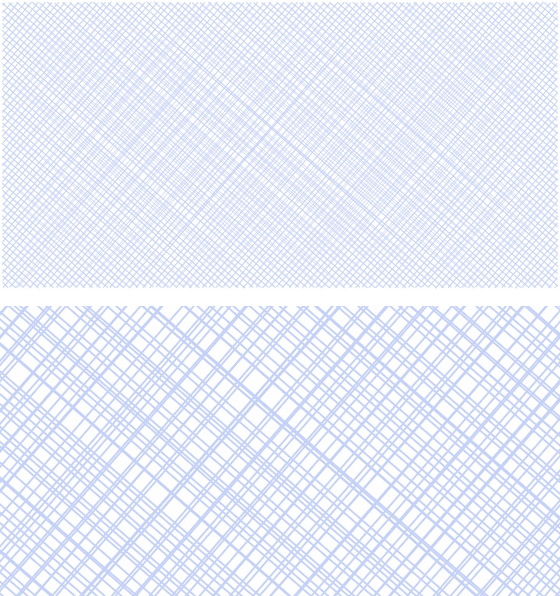
Top: the whole. Bottom: its middle third, enlarged.
Give the GLSL for this pattern, as a Shadertoy shader.

```glsl
const vec3 PAPER = vec3(0.997, 0.998, 1.0);
const vec3 INK = vec3(0.765, 0.815, 0.97);

// Lengths are fractions of the canvas height.
const float GAP = 0.0173;           // distance between hatch lines
const float STROKE_WIDTH = 0.0021;
const float MARGIN = 0.0085;        // blank border
const float END_JITTER = 0.0023;    // wander of the stroke ends
const float BEND_JITTER = 0.0032;   // wander of the bend points
const float BOW = 0.0072;           // sag relative to stroke length
const float EDGE_SOFTNESS = 1.04;   // filter width relative to a pixel
const float FALLING_ANGLE = -0.7156;
const float RISING_ANGLE = 0.8552;

// Signed random value in -1..1
float hash(vec2 p) {
    vec3 q = fract(p.xyx * vec3(0.1031, 0.1030, 0.0973));
    q += dot(q, q.yzx + 33.33);
    return 2.0 * fract((q.x + q.y) * q.z) - 1.0;
}

// Share of a filter window covered by a band centred on zero
float bandCoverage(float d, float halfWidth, float window) {
    float upper = clamp(d + 0.5 * window, -halfWidth, halfWidth);
    float lower = clamp(d - 0.5 * window, -halfWidth, halfWidth);
    return (upper - lower) / window;
}

// One hand-drawn stroke: a cubic curve with loose ends and a random bow
float stroke(float along, float across, vec2 span, vec2 seed, float window) {
    float len = span.y - span.x;
    float u = clamp((along - span.x) / len, 0.0, 1.0);
    float v = 1.0 - u;
    float bow = BOW * len * hash(seed);
    float startShift = END_JITTER * hash(seed + 11.3);
    float endShift = END_JITTER * hash(seed + 23.7);
    float bendA = bow + BEND_JITTER * hash(seed + 37.1);
    float bendB = bow + BEND_JITTER * hash(seed + 51.9);
    float curve = startShift * v * v * v + 3.0 * bendA * u * v * v
                + 3.0 * bendB * u * u * v + endShift * u * u * u;

    // Ragged stroke ends
    float first = span.x + END_JITTER * hash(seed + 67.3);
    float last = span.y + END_JITTER * hash(seed + 83.9);
    float inside = clamp(0.5 + min(along - first, last - along) / window, 0.0, 1.0);
    return inside * bandCoverage(across - curve, 0.5 * STROKE_WIDTH, window);
}

// Paper left bare by one family of parallel lines, each drawn twice
float hatchBare(vec2 p, float angle, vec2 halfSize, float window) {
    vec2 dir = vec2(cos(angle), sin(angle));
    vec2 normal = vec2(-dir.y, dir.x);
    float along = dot(p, dir);
    float across = dot(p, normal);
    float nearest = floor(across / GAP + 0.5);
    float bare = 1.0;
    for (int i = -1; i <= 1; i++) {
        float id = nearest + float(i);
        float offset = id * GAP;

        // Clip the line to the hatched rectangle
        vec2 center = -offset * normal / dir;
        vec2 reach = halfSize / abs(dir);
        vec2 enter = center - reach;
        vec2 leave = center + reach;
        vec2 span = vec2(max(enter.x, enter.y), min(leave.x, leave.y));
        if (span.y - span.x < 0.001) continue;

        for (int pass = 0; pass < 2; pass++) {
            vec2 seed = vec2(id + 317.0, 120.0 * float(pass) + 50.0 * angle + 90.0);
            bare *= 1.0 - stroke(along, across - offset, span, seed, window);
        }
    }
    return bare;
}

void mainImage(out vec4 fragColor, in vec2 fragCoord) {
    float pixel = 1.0 / iResolution.y;
    float window = EDGE_SOFTNESS * pixel;
    vec2 p = (fragCoord - 0.5 * iResolution.xy) * pixel;
    vec2 halfSize = 0.5 * iResolution.xy * pixel - MARGIN;

    float bare = hatchBare(p, FALLING_ANGLE, halfSize, window)
               * hatchBare(p, RISING_ANGLE, halfSize, window);
    fragColor = vec4(mix(INK, PAPER, bare), 1.0);
}
```
